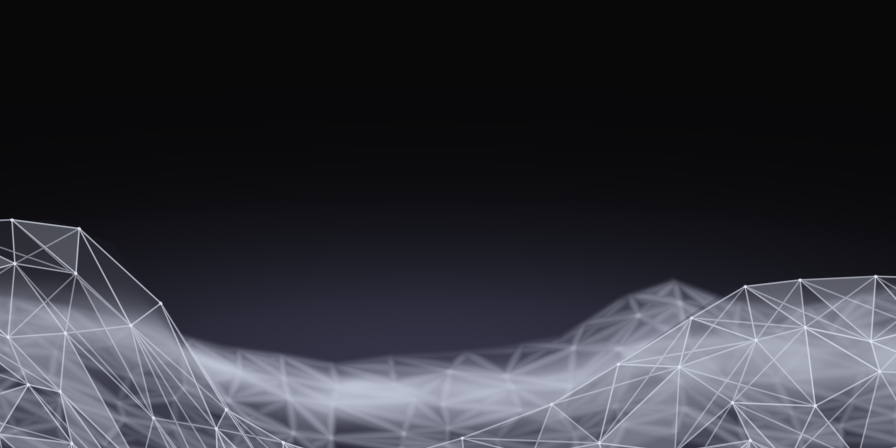
This background is drawn by a Shadertoy shader. Its source:

```glsl
// Pale wireframe hills with facets and soft mist below a dark, blue-grey sky.

// Heights at equal steps across the canvas, in canvas heights
const float FRONT_RIDGE[17] = float[17](.505, .505, .453, .297, .094, .016, -.02, -.02, .01,
                                        .044, .10, .18, .266, .352, .367, .378, .383);
const float BACK_RIDGE[17] = float[17](.336, .32, .29, .26, .225, .21, .188, .205, .21,
                                       .224, .245, .33, .375, .33, .31, .33, .36);
const float MIST_LINE[17] = float[17](.29, .28, .26, .23, .18, .14, .125, .12, .115,
                                      .11, .12, .16, .205, .225, .22, .21, .20);
const vec3 NIGHT = vec3(.03, .03, .036);
const vec3 HORIZON = vec3(.17, .17, .235);
const vec3 SHADE = vec3(.14, .14, .19);
const vec3 MIST = vec3(.78, .80, .86);
const vec3 WIRE = vec3(.88, .90, .95);
const vec2 FRONT_CELL = vec2(.148, .125);
const vec2 BACK_CELL = vec2(.125, .055);
const float WIRE_WIDTH = .0014;
const float BACK_BLUR = .011;
const int ROWS = 6;

float hash(vec2 p) {
    return fract(sin(dot(p, vec2(127.1, 311.7))) * 43758.5);
}

float noise(vec2 p) {
    vec2 cell = floor(p), f = fract(p);
    f = f * f * (3. - 2. * f);
    return mix(mix(hash(cell), hash(cell + vec2(1, 0)), f.x),
               mix(hash(cell + vec2(0, 1)), hash(cell + 1.), f.x), f.y);
}

float curve(float heights[17], float x) {
    float t = clamp(x, 0., 2.) * 8.;
    int i = min(int(t), 15);
    return mix(heights[i], heights[i + 1], t - float(i));
}

float ridge(float x, bool front) {
    return front ? curve(FRONT_RIDGE, x) : curve(BACK_RIDGE, x);
}

// Jittered grid point hanging below the ridge
vec2 vertex(vec2 id, vec2 cell, bool front) {
    vec2 jitter = vec2(hash(id + 3.7), hash(id + 19.3)) - .5;
    float x = (id.x + .15 + .6 * jitter.x) * cell.x;
    float drop = id.y + jitter.y * (id.y > 0. ? .75 : .12);
    return vec2(x, ridge(x, front) - drop * cell.y);
}

float segment(vec2 p, vec2 a, vec2 b) {
    vec2 d = b - a;
    return length(p - a - d * clamp(dot(p - a, d) / dot(d, d), 0., 1.));
}

// Signed distance to a line; the sign tells the side
float side(vec2 p, vec2 a, vec2 b) {
    vec2 d = normalize(b - a);
    return d.x * (p.y - a.y) - d.y * (p.x - a.x);
}

float triangle(vec2 p, vec2 a, vec2 b, vec2 c, float blur) {
    float turn = sign(side(c, a, b));
    float inside = min(min(side(p, a, b) * turn, side(p, b, c) * turn), side(p, c, a) * turn);
    return smoothstep(-blur, blur, inside);
}

float wire(float dist, float width, float blur) {
    return 1. - smoothstep(max(width - blur, 0.), width + blur, dist);
}

// x: wires, y: facet light, z: node dots
vec3 mesh(vec2 p, vec2 cell, float width, float blur, bool front) {
    vec3 light = vec3(0);
    float column = floor(p.x / cell.x);
    for (int i = -2; i <= 1; i++)
    for (int j = 0; j < ROWS; j++) {
        vec2 id = vec2(column + float(i), j);
        vec2 a = vertex(id, cell, front);
        vec2 b = vertex(id + vec2(1, 0), cell, front);
        vec2 c = vertex(id + vec2(0, 1), cell, front);
        vec2 d = vertex(id + vec2(1, 1), cell, front);
        float dist = min(segment(p, a, b), min(segment(p, a, c), segment(p, a, d)));
        light.x = max(light.x, wire(dist, width, blur) * (.6 + .4 * hash(id + 7.)));
        // Long struts that cross the regular cells
        if (hash(id + 41.) > .35) {
            vec2 far = vertex(id + vec2(2, 1), cell, front);
            light.x = max(light.x, .6 * wire(segment(p, a, far), width, blur));
        }
        if (hash(id + 63.) > .5)
            light.x = max(light.x, .6 * wire(segment(p, b, c), width, blur));
        light.y += triangle(p, a, b, d, blur) * hash(id + 11.);
        light.y += triangle(p, a, c, d, blur) * hash(id + 29.);
        light.z = max(light.z, wire(length(p - a), width * 2.6, blur));
    }
    return light;
}

void mainImage(out vec4 fragColor, in vec2 fragCoord) {
    vec2 p = fragCoord / iResolution.xy * vec2(2, 1);
    float pixel = 1. / iResolution.y;

    // Sky with a low glow
    float lift = p.y - .2, off = p.x - .95;
    vec3 col = NIGHT + HORIZON * exp(-lift * lift / .07 - off * off / 1.3);

    // Defocused hills
    float backTop = ridge(p.x, false), frontTop = ridge(p.x, true);
    float backMask = smoothstep(-.012, .016, backTop - p.y);
    vec3 back = mesh(p, BACK_CELL, .004, BACK_BLUR, false);
    col = mix(col, SHADE * 1.3, backMask * .6);
    col = mix(col, MIST, backMask * clamp(.3 * back.y + .34 * back.x, 0., .7));

    // Streaked mist along the slopes
    float rise = p.y - curve(MIST_LINE, p.x);
    float spread = mix(.06, .09, smoothstep(1.1, 1.6, p.x));
    float streaks = .55 * noise(vec2(p.x * 5., rise * 32. + p.x * 4.))
                  + .45 * noise(vec2(p.x * 9. + 5., rise * 22. - p.x * 9.));
    float mist = exp(-rise * rise / (spread * spread)) * (.4 + .65 * streaks);
    mist *= smoothstep(-.01, .05, max(backTop, frontTop) - p.y);
    col = mix(col, MIST, clamp(mist, 0., .9));

    // Sharp hills
    float frontMask = smoothstep(-pixel, pixel, frontTop - p.y + .004);
    vec3 front = mesh(p, FRONT_CELL, WIRE_WIDTH, pixel, true);
    col = mix(col, SHADE, frontMask * .22);
    col = mix(col, MIST, clamp(front.y * .38, 0., .55));
    col = mix(col, WIRE, clamp(front.x * .72 + front.z * .5, 0., .95));

    fragColor = vec4(col, 1);
}
```
